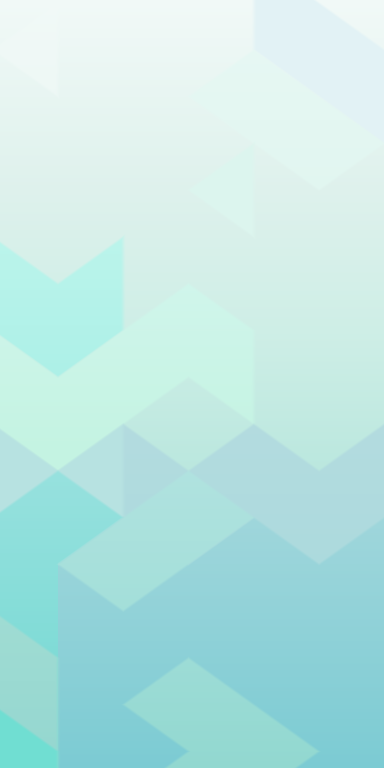
Reproduce this background procedurally as a Shadertoy shader.

```glsl
// Pale mint-to-teal gradient overlaid with soft folded chevrons on a slanted grid.

#define GRID_ORIGIN vec2(0.151, 0.004)   // grid corner, from the top left
#define GRID_CELL   vec2(0.170, 0.0609)  // column width and half row height
#define EDGE_SOFT   0.045                // half width of an edge, in cells
#define FAINT       0.6                  // strength of the faintest facets

vec3 rgb(float r, float g, float b) { return vec3(r, g, b) / 255.0; }

// Inside measure of a range: positive between lo and hi.
float within(float v, float lo, float hi) { return min(v - lo, hi - v); }

// Slanted block bounded along both diagonals of the grid.
float slab(vec2 diagonal, vec2 lo, vec2 hi) {
    return min(within(diagonal.x, lo.x, hi.x), within(diagonal.y, lo.y, hi.y));
}

float coverage(float inside) { return smoothstep(-EDGE_SOFT, EDGE_SOFT, inside); }

// Vertical blend between two colours over the rows in span.
vec3 ramp(float row, vec2 span, vec3 upper, vec3 lower) {
    return mix(upper, lower, clamp((row - span.x) / (span.y - span.x), 0.0, 1.0));
}

vec3 skyColor(float row) {
    vec3 c = ramp(row, vec2(0.0, 4.0), rgb(241.0, 249.0, 247.0), rgb(222.0, 241.0, 236.0));
    c = mix(c, rgb(206.0, 238.0, 230.0), clamp((row - 4.0) / 3.0, 0.0, 1.0));
    return mix(c, rgb(186.0, 231.0, 222.0), clamp((row - 7.0) / 3.0, 0.0, 1.0));
}

void mainImage(out vec4 fragColor, in vec2 fragCoord) {
    vec2 uv = fragCoord / iResolution.xy;
    vec2 g = (vec2(uv.x, 1.0 - uv.y) - GRID_ORIGIN) / GRID_CELL;
    float column = g.x, row = g.y;
    vec2 diagonal = vec2(row + column, row - column);
    float zigzag = abs(mod(column, 2.0) - 1.0);
    vec3 color = skyColor(row);

    // Faint facets near the top
    float leftFacet = min(-column, min(diagonal.x, 2.0 - diagonal.y));
    color = mix(color, rgb(241.0, 249.0, 247.0), FAINT * coverage(leftFacet));
    float blueFold = min(column - 3.0, within(diagonal.y, -4.0, -2.0));
    color = mix(color, rgb(226.0, 242.0, 245.0), coverage(blueFold));
    float paleBlock = slab(diagonal, vec2(4.0, -2.0), vec2(8.0, 0.0));
    color = mix(color, ramp(row, vec2(1.0, 4.0), rgb(230.0, 247.0, 243.0),
                            rgb(225.0, 246.0, 240.0)), coverage(paleBlock));
    float smallFacet = min(3.0 - column, min(diagonal.x - 6.0, 2.0 - diagonal.y));
    color = mix(color, rgb(220.0, 245.0, 238.0), coverage(smallFacet));

    // Aqua and mint chevrons
    float aquaTop = 6.0 - abs(column);
    float aqua = min(1.0 - column, within(row, aquaTop, aquaTop + 2.0));
    color = mix(color, ramp(row, vec2(5.0, 8.0), rgb(187.0, 244.0, 235.0),
                            rgb(172.0, 240.0, 231.0)), coverage(aqua));
    float mintTop = 6.0 + abs(2.0 - abs(column));
    float mint = min(3.0 - column, within(row, mintTop, mintTop + 2.0));
    color = mix(color, ramp(row, vec2(6.0, 9.5), rgb(208.0, 245.0, 235.0),
                            rgb(196.0, 243.0, 226.0)), coverage(mint));

    // Grey-blue zigzag band and the deep water below it
    vec3 band = ramp(row, vec2(9.0, 12.0), rgb(179.0, 219.0, 223.0), rgb(172.0, 218.0, 221.0));
    band = mix(band, rgb(183.0, 226.0, 225.0), coverage(1.0 - column));
    color = mix(color, band, coverage(row - 9.0 - zigzag));
    vec3 deep = ramp(row, vec2(11.0, 16.3), rgb(159.0, 214.0, 219.0), rgb(124.0, 203.0, 211.0));
    color = mix(color, deep, coverage(row - 11.0 - zigzag));

    // Teal fold with the two facets under it on the left
    float tealLimit = column < 0.0 ? 16.0 : 12.0 - diagonal.x;
    float teal = min(row - 10.0 - abs(column), tealLimit);
    color = mix(color, ramp(row, vec2(10.0, 14.0), rgb(151.0, 225.0, 222.0),
                            rgb(127.0, 219.0, 214.0)), coverage(teal));
    float sage = min(-column, diagonal.y - 14.0);
    color = mix(color, ramp(row, vec2(13.0, 16.0), rgb(160.0, 220.0, 211.0),
                            rgb(149.0, 215.0, 208.0)), coverage(sage));
    float turquoise = min(-column, diagonal.y - 16.0);
    color = mix(color, rgb(112.0, 222.0, 210.0), coverage(turquoise));

    // Pale block across the middle, and the bent arrow at the bottom
    float middleBlock = slab(diagonal, vec2(12.0, 8.0), vec2(14.0, 12.0));
    color = mix(color, ramp(row, vec2(10.0, 13.0), rgb(176.0, 226.0, 223.0),
                            rgb(163.0, 223.0, 217.0)), coverage(middleBlock));
    float arrow = max(slab(diagonal, vec2(16.0, 12.0), vec2(20.0, 14.0)),
                      slab(diagonal, vec2(18.0, 13.0), vec2(20.0, 18.0)));
    color = mix(color, ramp(row, vec2(14.0, 16.3), rgb(157.0, 220.0, 214.0),
                            rgb(146.0, 216.0, 208.0)), coverage(arrow));

    fragColor = vec4(color, 1.0);
}
```
